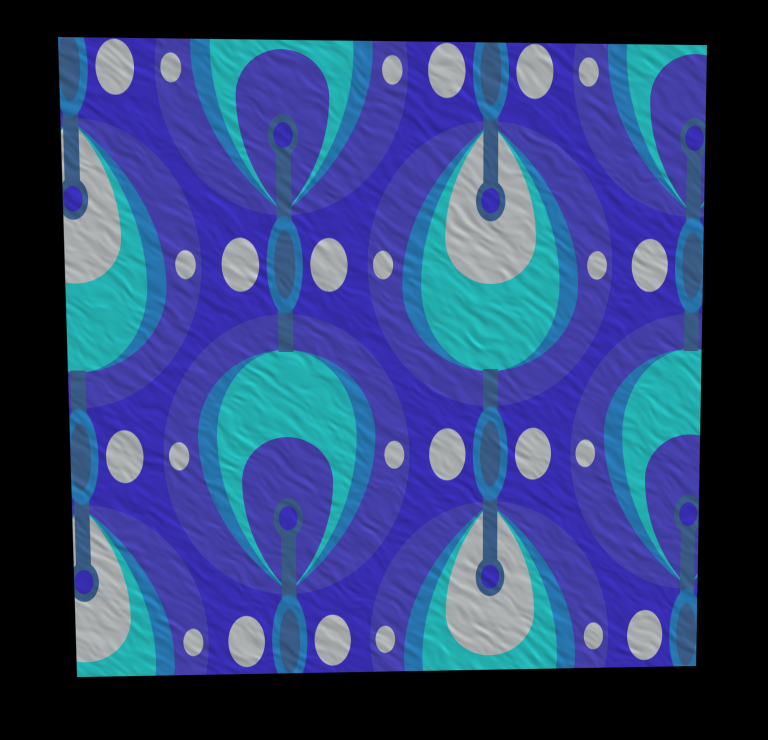
Give the GLSL for this pattern, as a WebGL 2 fragment shader.

```glsl
#version 300 es
precision highp float;
uniform vec2 u_resolution;
out vec4 fragColor;

// Cloth corners in canvas units
const vec2 TOP_LEFT = vec2(0.0755, 0.950);
const vec2 TOP_RIGHT = vec2(0.9206, 0.939);
const vec2 LOW_RIGHT = vec2(0.9063, 0.100);
const vec2 LOW_LEFT = vec2(0.1003, 0.085);
// Column and row spacing on the cloth
const vec2 SPACING = vec2(0.3225, 0.301);
const vec2 OFFSET = vec2(0.0152, 0.3445);
const float ROW_HEIGHT = 0.94;   // in column widths
// Motif sizes in column widths
const vec2 HALO = vec2(0.60, 0.70);
const vec2 LENS = vec2(0.087, 0.237);
const vec2 LENS_CORE = vec2(0.051, 0.165);
const vec2 RING = vec2(0.072, 0.100);
const vec2 RING_HOLE = vec2(0.046, 0.061);
const vec2 BIG_DOT = vec2(0.090, 0.131);
const vec2 SMALL_DOT = vec2(0.049, 0.070);
const float STEM = 0.036;
const float RING_Y = 0.315;
const float TIP = 0.685;
const float BASE = -0.524;
const float BELLY = -0.10;
// Relief
const vec2 GRAIN = vec2(24.0, 105.0);
const float RELIEF = 0.30;
// Colours
const vec3 GROUND = vec3(0.215, 0.175, 0.68);
const vec3 PURPLE = vec3(0.265, 0.245, 0.65);
const vec3 BLUE = vec3(0.15, 0.45, 0.67);
const vec3 TEAL = vec3(0.14, 0.68, 0.68);
const vec3 SLATE = vec3(0.22, 0.35, 0.51);
const vec3 PALE = vec3(0.66, 0.675, 0.68);

float hash(vec2 p) {
  return fract(sin(dot(p, vec2(127.1, 311.7))) * 43758.5453);
}

float noise(vec2 p) {
  vec2 i = floor(p), f = fract(p);
  f = f * f * (3.0 - 2.0 * f);
  return mix(mix(hash(i), hash(i + vec2(1, 0)), f.x),
             mix(hash(i + vec2(0, 1)), hash(i + vec2(1, 1)), f.x), f.y);
}

float cross2(vec2 a, vec2 b) { return a.x * b.y - a.y * b.x; }

// Canvas point to cloth coordinates: 0..1 across and down
vec2 toCloth(vec2 p) {
  vec2 s = TOP_LEFT - TOP_RIGHT + LOW_RIGHT - LOW_LEFT;
  vec2 a = TOP_RIGHT - LOW_RIGHT, b = LOW_LEFT - LOW_RIGHT;
  float g = cross2(s, b) / cross2(a, b), h = cross2(a, s) / cross2(a, b);
  mat3 m = mat3(vec3(TOP_RIGHT * (1.0 + g) - TOP_LEFT, g),
                vec3(LOW_LEFT * (1.0 + h) - TOP_LEFT, h), vec3(TOP_LEFT, 1.0));
  vec3 q = inverse(m) * vec3(p, 1.0);
  return q.xy / q.z;
}

float ellipse(vec2 p, vec2 r) { return (length(p / r) - 1.0) * min(r.x, r.y); }

// Pointed above the belly, rounded below it
float drop(vec2 p, float halfWidth, float belly, float base) {
  if (p.y < belly) {
    return ellipse(p - vec2(0.0, belly), vec2(halfWidth, belly - base));
  }
  float t = (TIP - p.y) / (TIP - belly);
  float width = halfWidth * pow(max(t * (2.0 - t), 0.0), 0.9);
  return max((abs(p.x) - width) * 0.85, p.y - TIP);
}

void paint(inout vec3 c, vec3 ink, float d, float aa) {
  c = mix(c, ink, 1.0 - smoothstep(-aa, aa, d));
}

// Motif coordinates for one column; odd columns hang upside down
vec2 motifPoint(vec2 q, float column) {
  float y = mod(column, 2.0) < 0.5 ? -q.y : q.y - 1.0;
  return vec2(q.x - column, (mod(y + 1.0, 2.0) - 1.0) * ROW_HEIGHT);
}

void motif(inout vec3 c, vec2 p, vec3 heart, float aa) {
  float stem = max(abs(p.x) - STEM, min(RING_Y + 0.05 - p.y, p.y - BASE - 0.01));
  paint(c, BLUE, drop(p, 0.432, BELLY, BASE), aa);
  paint(c, TEAL, drop(p, 0.340, BELLY, BASE), aa);
  paint(c, heart, drop(p, 0.222, 0.13, -0.092), aa);
  paint(c, SLATE, stem, aa);
  vec2 r = p - vec2(0.0, RING_Y);
  paint(c, SLATE, ellipse(r, RING), aa);
  paint(c, GROUND, ellipse(r, RING_HOLE), aa);
  // Lens and its row of dots
  vec2 l = vec2(abs(p.x), ROW_HEIGHT - abs(p.y));
  paint(c, BLUE, ellipse(l, LENS), aa);
  paint(c, SLATE, ellipse(l, LENS_CORE), aa);
  paint(c, PALE, ellipse(l - vec2(0.213, 0.0), BIG_DOT), aa);
  paint(c, PALE, ellipse(l - vec2(0.475, 0.0), SMALL_DOT), aa);
}

// Slanted creases, wobbling slightly
float creases(vec2 s) {
  vec2 g = vec2(dot(s, vec2(0.8, 0.6)), dot(s, vec2(-0.6, 0.8))) * GRAIN;
  g.y += 1.6 * noise(s * 28.0);
  return 0.65 * noise(g) + 0.35 * noise(g * vec2(2.3, 1.7) + 19.0);
}

void main() {
  vec2 s = toCloth(gl_FragCoord.xy / u_resolution);
  vec2 q = (s - OFFSET) / SPACING;
  float aa = 2.6 / u_resolution.x;
  vec3 c = GROUND;
  float first = floor(q.x);
  for (float k = 0.0; k < 2.0; k++) {
    paint(c, PURPLE, ellipse(motifPoint(q, first + k), HALO), aa);
  }
  for (float k = 0.0; k < 2.0; k++) {
    float column = first + k;
    motif(c, motifPoint(q, column), mod(column, 2.0) < 0.5 ? PALE : PURPLE, aa);
  }
  // Side light on the weave
  c *= 1.0 + RELIEF * (creases(s) - creases(s + vec2(-0.003, 0.005)));
  // Black margin closes the tile on all sides
  vec2 edge = abs(s - 0.5) - 0.5;
  c *= 1.0 - smoothstep(-0.8, 0.8, max(edge.x, edge.y) * u_resolution.x * 0.85);
  fragColor = vec4(c, 1.0);
}
```
